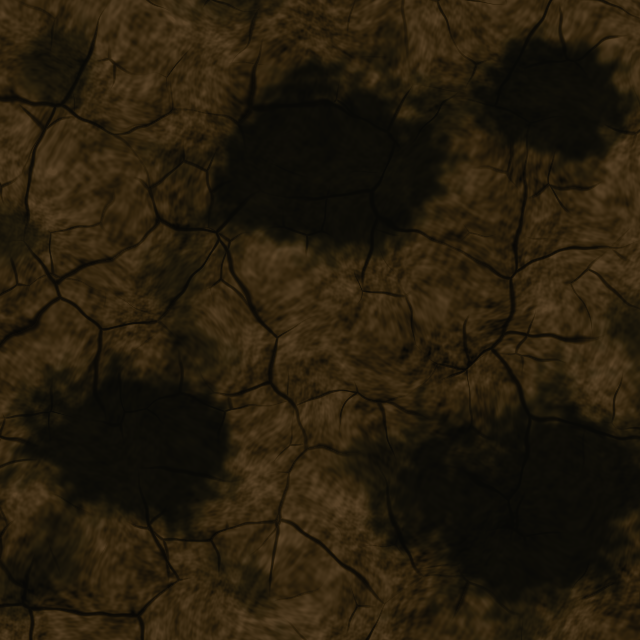
This texture is drawn by a three.js fragment shader. Its source:

```glsl
// Dark, dry earth: brown crumbly soil split by broken cracks, with sooty patches.
// Warped Voronoi borders give the cracks, gradient noise the grain and fibres,
// and a short low-discrepancy sequence scatters the frayed dark patches.
varying vec2 vUv;

const vec3 SHADOW = vec3(0.035, 0.029, 0.017);
const vec3 SOIL = vec3(0.195, 0.138, 0.048);
const vec3 DUST = vec3(0.340, 0.255, 0.150);
const vec3 SOOT_TINT = vec3(0.86, 1.0, 1.15);
const float SOIL_TONE = 0.58;
const float BROAD_CONTRAST = 0.20;
const float LUMP_CONTRAST = 0.20;
const float GRAIN_CONTRAST = 0.30;
const float FIBRE_CONTRAST = 0.20;
const float RELIEF_CONTRAST = 0.22;
const float LARGE_CELLS = 5.5;
const float SMALL_CELLS = 11.0;
const float CRACK_WIDTH = 0.0055;
const int PATCH_COUNT = 4;
const vec2 PATCH_START = vec2(0.82, 0.20);
const vec2 PATCH_STEP = vec2(0.68, 0.55);
const float PATCH_RADIUS = 0.19;
const float PATCH_SHRINK = 0.82;
const vec2 LIGHT_DIR = vec2(-0.45, 0.89);

vec2 hash2(vec2 p) {
  vec3 q = fract(p.xyx * vec3(0.1031, 0.1030, 0.0973));
  q += dot(q, q.yzx + 33.33);
  return fract((q.xx + q.yz) * q.zy);
}

float cornerSlope(vec2 cell, vec2 offset) {
  float angle = 6.2832 * hash2(cell).x;
  return dot(vec2(cos(angle), sin(angle)), offset);
}

// Gradient noise, about -1 to 1
float noise(vec2 p) {
  vec2 i = floor(p), f = p - i;
  vec2 u = f * f * f * (f * (f * 6.0 - 15.0) + 10.0);
  vec2 e = vec2(1.0, 0.0);
  float low = mix(cornerSlope(i, f), cornerSlope(i + e, f - e), u.x);
  float high = mix(cornerSlope(i + e.yx, f - e.yx), cornerSlope(i + 1.0, f - 1.0), u.x);
  return 1.4 * mix(low, high, u.y);
}

float fbm(vec2 p) {
  float sum = 0.0, gain = 0.6;
  for (int i = 0; i < 3; i++) {
    sum += gain * noise(p);
    p = mat2(0.8, 0.6, -0.6, 0.8) * p * 2.03 + 17.3;
    gain *= 0.6;
  }
  return sum;
}

// Voronoi cells: x = distance to the border, yz = offset to the cell centre
vec3 voronoi(vec2 p) {
  vec2 base = floor(p), f = p - base, nearest = vec2(8.0);
  for (int j = -1; j <= 1; j++)
    for (int i = -1; i <= 1; i++) {
      vec2 g = vec2(float(i), float(j));
      vec2 r = g + 0.1 + 0.8 * hash2(base + g) - f;
      if (dot(r, r) < dot(nearest, nearest)) nearest = r;
    }
  float border = 8.0;
  for (int j = -2; j <= 2; j++)
    for (int i = -2; i <= 2; i++) {
      vec2 g = vec2(float(i), float(j));
      vec2 r = g + 0.1 + 0.8 * hash2(base + g) - f;
      vec2 across = r - nearest;
      if (dot(across, across) > 0.0001)
        border = min(border, dot(0.5 * (r + nearest), normalize(across)));
    }
  return vec3(border, nearest);
}

// Broken cracks: x = depth of the dark line, y = light and shade at stone rims
vec2 cracks(vec2 p, float cells, float width, float cover) {
  vec3 v = voronoi(p * cells + cells);
  float border = v.x / cells;
  float presence = smoothstep(-0.15, 0.25, noise(p * cells * 0.8 + 41.0) + cover);
  float w = width * (0.75 + 0.45 * noise(p * 17.0 + 9.0)) * (0.4 + 0.6 * presence);
  float line = 1.0 - smoothstep(0.2 * w, 1.3 * w, border);
  float facing = dot(-v.yz / (length(v.yz) + 0.001), LIGHT_DIR);
  float rim = exp(-border / 0.016) * (0.16 * facing - 0.12);
  return presence * vec2(line, rim);
}

// Sooty patches with frayed outlines
float soot(vec2 p) {
  float fray = 0.45 * noise(p * 5.0 + 3.0) + 0.28 * noise(p * 14.0) + 0.25 * noise(p * 42.0);
  float inside = -1.0, radius = PATCH_RADIUS;
  for (int i = 0; i < PATCH_COUNT; i++) {
    vec2 centre = fract(PATCH_START + float(i) * PATCH_STEP);
    inside = max(inside, 1.0 - length((p - centre) / vec2(1.2, 1.0)) / radius);
    radius *= PATCH_SHRINK;
  }
  float stains = 0.65 * smoothstep(0.25, 0.65, noise(p * 5.5 + 23.0) + 0.5 * fray);
  return max(smoothstep(-0.25, 0.35, inside + fray), stains);
}

// Short fibres lying along one of two slanted directions
float fibres(vec2 p) {
  float rising = noise(mat2(0.85, 0.5, -0.5, 0.85) * p * vec2(1.0) * 48.0 * mat2(1.0, 0.0, 0.0, 1.0));
  vec2 a = vec2(dot(p, vec2(0.5, 0.87)) * 36.0, dot(p, vec2(-0.87, 0.5)) * 105.0);
  vec2 b = vec2(dot(p, vec2(0.77, -0.64)) * 36.0, dot(p, vec2(0.64, 0.77)) * 105.0);
  float side = smoothstep(-0.25, 0.25, noise(p * 9.0 + 61.0));
  return mix(noise(a), noise(b), side) + 0.3 * rising;
}

void main() {
  vec2 p = vUv;
  vec2 bend = vec2(noise(p * 7.0), noise(p * 7.0 + 31.0));
  vec2 crumble = vec2(noise(p * 27.0 + 5.0), noise(p * 27.0 + 77.0));
  vec2 warped = p + 0.026 * bend + 0.006 * crumble;

  // Soil tone, from broad mottling down to grain
  float grain = fbm(p * 38.0 + 1.5 * bend);
  float relief = grain - fbm((p + 0.006 * LIGHT_DIR) * 38.0 + 1.5 * bend);
  float tone = SOIL_TONE + BROAD_CONTRAST * noise(p * 3.5 + 13.0);
  tone += LUMP_CONTRAST * noise(warped * 16.0 + 50.0);
  tone += GRAIN_CONTRAST * grain + FIBRE_CONTRAST * fibres(p) + RELIEF_CONTRAST * relief;

  // Cracks, then soot over them
  vec2 large = cracks(warped, LARGE_CELLS, CRACK_WIDTH, 0.12);
  vec2 small = cracks(warped + 0.37, SMALL_CELLS, 0.7 * CRACK_WIDTH, -0.12);
  tone += large.y + 0.7 * small.y;
  tone *= 1.0 - 0.85 * max(large.x, 0.8 * small.x);
  float dark = soot(p);
  tone = clamp(tone * (1.0 - 0.86 * dark), 0.0, 1.0);

  vec3 color = mix(SHADOW, SOIL, min(2.0 * tone, 1.0));
  color = mix(color, DUST, max(2.0 * tone - 1.0, 0.0));
  gl_FragColor = vec4(color * mix(vec3(1.0), SOOT_TINT, dark), 1.0);
}
```
